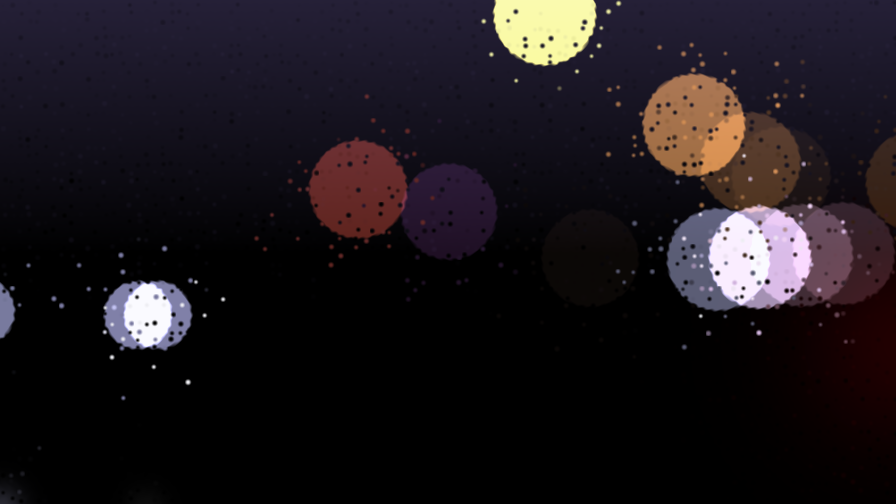
This background is drawn by a Shadertoy shader. Its source:

```glsl
// Night bokeh: soft city lights behind a window speckled with tiny raindrops.

vec2 hash2(vec2 p) {
    vec3 q = fract(p.xyx * vec3(0.1031, 0.1030, 0.0973));
    q += dot(q, q.yzx + 33.33);
    return fract((q.xx + q.yz) * q.zy);
}

// Flat lens disc with a narrow smooth rim
float disc(vec2 p, float x, float y, float radius) {
    float rim = 0.002 + 0.7 / iResolution.y;
    return 1.0 - smoothstep(radius - rim, radius + rim, length(p - vec2(x, y)));
}

// Broad light without a rim
float glow(vec2 p, vec2 center, float radius) {
    return exp(-dot(p - center, p - center) / (radius * radius));
}

vec3 cityLights(vec2 p) {
    // Sky fading to black, with a red haze on the right
    vec3 color = vec3(0.145, 0.125, 0.215) * pow(clamp((p.y - 0.5) / 0.5, 0.0, 1.0), 0.9);
    color += vec3(0.13, 0.0, 0.005) * glow(p, vec2(1.8, 0.32), 0.21);

    // Warm lamps
    color += vec3(1.0, 0.98, 0.47) * disc(p, 1.081, 0.972, 0.101);
    color += vec3(0.57, 0.38, 0.18) * disc(p, 1.377, 0.752, 0.101);
    color += vec3(0.22, 0.14, 0.06) * disc(p, 1.489, 0.678, 0.099);
    color += vec3(0.06, 0.04, 0.02) * disc(p, 1.55, 0.65, 0.098);
    color += vec3(0.16, 0.10, 0.03) * disc(p, 1.817, 0.641, 0.099);
    color += vec3(0.36, 0.13, 0.10) * disc(p, 0.711, 0.624, 0.097);
    color += vec3(0.12, 0.06, 0.14) * disc(p, 0.891, 0.580, 0.095);
    color += vec3(0.045, 0.03, 0.025) * disc(p, 1.171, 0.488, 0.096);

    // Row of headlights, dimming and reddening to the right
    float power[4] = float[4](0.46, 0.74, 0.23, 0.16);
    for (int i = 0; i < 4; i++) {
        float k = float(i);
        vec3 tint = mix(vec3(0.77, 0.79, 1.0), vec3(1.0, 0.72, 0.85), k / 3.0);
        color += power[i] * tint * disc(p, 1.425 + 0.083 * k, 0.485 + 0.004 * k, 0.101);
    }

    // Small headlights on the left
    for (int i = 0; i < 2; i++) {
        color += vec3(0.50, 0.50, 0.66) * disc(p, 0.274 + 0.039 * float(i), 0.375, 0.067);
    }
    color += vec3(0.47, 0.48, 0.62) * disc(p, -0.038, 0.382, 0.067);

    // Faint reflections on the lower edge
    color += vec3(0.17, 0.17, 0.21) * glow(p, vec2(0.0, -0.01), 0.045);
    color += vec3(0.05) * glow(p, vec2(0.29, -0.01), 0.04);
    return min(color, vec3(0.98, 0.98, 1.0));
}

void mainImage(out vec4 fragColor, in vec2 fragCoord) {
    vec2 p = fragCoord / iResolution.y;

    // Wet glass ripples the rims slightly
    vec2 ripple = sin(p.yx * 310.0 + 2.0 * sin(p * 170.0)) * 0.0012;
    vec3 color = cityLights(p + ripple);

    // Raindrops: one per chosen cell, each showing a displaced view
    vec2 cell = floor(p * 60.0);
    vec2 spot = (cell + 0.3 + 0.4 * hash2(cell + 7.0)) / 60.0;
    vec2 traits = hash2(cell + 91.0);
    vec2 bend = hash2(cell + 203.0);
    float angle = 6.2832 * bend.x;
    vec2 shift = vec2(cos(angle), sin(angle)) * (0.02 + 0.12 * bend.y);
    float size = 0.0028 + 0.002 * traits.y;
    float drop = step(traits.x, 0.42) * disc(p, spot.x, spot.y, size);
    color = mix(color, cityLights(spot + shift) * 0.95, drop);

    fragColor = vec4(color, 1.0);
}
```
